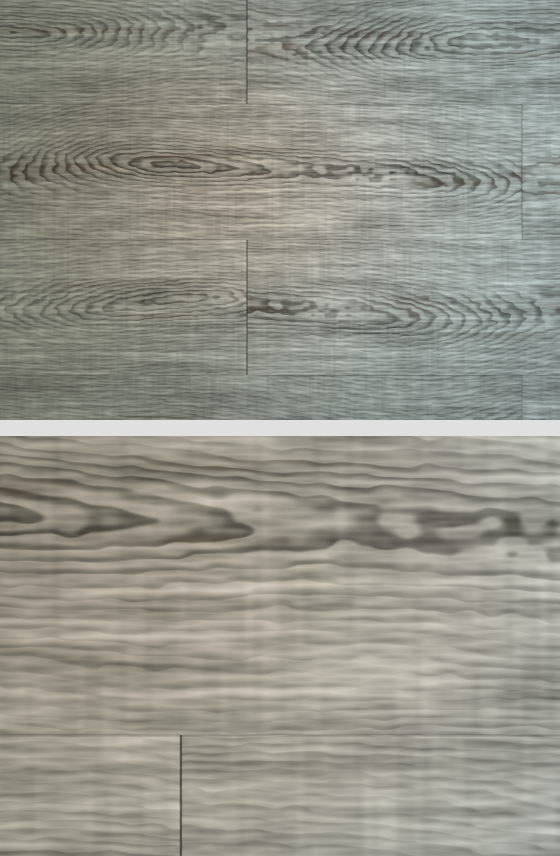
Top: the whole. Bottom: its middle third, enlarged.
Give the GLSL for this texture, as a Shadertoy shader.

```glsl
// Weathered grey oak floor: staggered planks with cathedral grain, fine pores and soft window light.

// Layout, in units of canvas height
const float PLANK_HEIGHT = 0.323;
const float PLANK_LENGTH = 1.31;
const float FIRST_ROW_Y = 0.106;
const float FIRST_JOINT_X = 0.588;
const float SEAM_HALF_WIDTH = 0.0007;
const float ROW_SEAM_DEPTH = 0.16;
const float JOINT_DEPTH = 0.48;
const float FAINT_JOINT_DEPTH = 0.20;

// Grain
const float RING_DENSITY = 118.0;
const float RING_CONTRAST = 0.50;
const float STREAK_CONTRAST = 0.32;
const float PORE_CONTRAST = 0.36;
const float PATCH_CONTRAST = 0.44;
const float SAW_CONTRAST = 0.09;
const float BASE_TONE = 0.31;

// Colours
const vec3 PALE_WOOD = vec3(0.70, 0.70, 0.66);
const vec3 DARK_WOOD = vec3(0.30, 0.30, 0.275);
const vec3 BROWN_HEART = vec3(0.29, 0.24, 0.20);
const vec3 SHADE_LIGHT = vec3(0.87, 0.89, 0.86);
const vec3 WINDOW_LIGHT = vec3(1.09, 1.18, 1.24);
const vec3 WARM_LIGHT = vec3(1.12, 1.02, 0.99);

vec2 hash2(vec2 p) {
    return fract(sin(vec2(dot(p, vec2(127.1, 311.7)), dot(p, vec2(269.5, 183.3)))) * 43758.5);
}

float valueNoise(vec2 p) {
    vec2 cell = floor(p), f = fract(p);
    f = f * f * (3.0 - 2.0 * f);
    float low = mix(hash2(cell).x, hash2(cell + vec2(1, 0)).x, f.x);
    float high = mix(hash2(cell + vec2(0, 1)).x, hash2(cell + vec2(1, 1)).x, f.x);
    return mix(low, high, f.y);
}

// Distance to the nearest jittered cell point
float cellular(vec2 p) {
    vec2 cell = floor(p), f = fract(p);
    float nearest = 2.0;
    for (int y = -1; y <= 1; y++) {
        for (int x = -1; x <= 1; x++) {
            vec2 offset = vec2(x, y);
            vec2 toPoint = offset + hash2(cell + offset) - f;
            nearest = min(nearest, dot(toPoint, toPoint));
        }
    }
    return sqrt(nearest);
}

float layeredSines(vec2 p) {
    float sum = 0.0, amplitude = 0.5;
    for (int i = 0; i < 4; i++) {
        sum += amplitude * sin(p.x + 1.7 * sin(p.y));
        p = mat2(1.6, 1.2, -1.2, 1.6) * p + 2.3;
        amplitude *= 0.5;
    }
    return sum;
}

// x: growth ring darkness, y: closeness to the heart of the plank
vec2 growthRings(vec2 p) {
    float across = p.y - 0.016 * sin(p.x * 4.1) - 0.006 * sin(p.x * 9.7);
    float depth = 0.065 + 0.045 * sin(p.x * 3.6) + 0.016 * sin(p.x * 8.3 + 1.0);
    float radius = length(vec2(across, depth));
    radius += 0.008 * layeredSines(p * vec2(5.0, 26.0));
    radius += 0.004 * (valueNoise(p * vec2(60.0, 110.0)) - 0.5);
    float phase = fract(radius * RING_DENSITY);
    float line = smoothstep(0.30, 0.80, phase) * (1.0 - smoothstep(0.82, 1.0, phase));
    return vec2(line, exp(-across * across * 420.0));
}

float seam(float distanceToEdge, float pixel) {
    return 1.0 - smoothstep(SEAM_HALF_WIDTH - 0.5 * pixel, SEAM_HALF_WIDTH + pixel, distanceToEdge);
}

void mainImage(out vec4 fragColor, in vec2 fragCoord) {
    float pixel = 1.0 / iResolution.y;
    vec2 p = fragCoord * pixel;
    vec2 uv = fragCoord / iResolution.xy;

    // Plank cell, every other row shifted by half a length
    float rowY = (p.y - FIRST_ROW_Y) / PLANK_HEIGHT;
    float row = floor(rowY);
    float oddRow = mod(row, 2.0);
    float columnX = (p.x - FIRST_JOINT_X) / PLANK_LENGTH - 0.5 * oddRow;
    vec2 seed = hash2(vec2(floor(columnX), row) + 7.0);
    vec2 inPlank = vec2(fract(columnX), fract(rowY));
    vec2 grain = vec2(p.x + 9.0 * seed.x, (inPlank.y - 0.5) * PLANK_HEIGHT);
    vec2 shifted = grain + 5.0 * seed.yx;

    // Grain layers
    vec2 rings = growthRings(grain);
    float patches = 0.5 * valueNoise(shifted * vec2(2.6, 14.0)) + 0.5 * valueNoise(shifted * vec2(7.0, 46.0));
    float streaks = valueNoise(shifted * vec2(6.0, 135.0));
    float pores = cellular(shifted * vec2(22.0, 165.0));
    float sawMarks = valueNoise(shifted * vec2(150.0, 14.0));
    float ringStrength = (0.35 + 0.65 * rings.y) * (0.4 + 0.9 * patches);
    float heart = rings.y * smoothstep(0.55, 0.88, valueNoise(shifted * vec2(4.5, 48.0)));

    float tone = BASE_TONE + 0.05 * (seed.y - 0.5);
    tone += RING_CONTRAST * rings.x * ringStrength;
    tone += STREAK_CONTRAST * (streaks - 0.5) + PORE_CONTRAST * (0.45 - pores);
    tone += PATCH_CONTRAST * (patches - 0.5) + SAW_CONTRAST * (sawMarks - 0.5);
    vec3 color = mix(PALE_WOOD, DARK_WOOD, clamp(tone, -0.1, 1.1));
    color = mix(color, BROWN_HEART, heart * (0.15 + 0.5 * rings.x));

    // Seams
    float rowEdge = min(inPlank.y, 1.0 - inPlank.y) * PLANK_HEIGHT;
    float jointEdge = min(inPlank.x, 1.0 - inPlank.x) * PLANK_LENGTH;
    color *= 1.0 - ROW_SEAM_DEPTH * seam(rowEdge, pixel);
    color *= 1.0 - mix(JOINT_DEPTH, FAINT_JOINT_DEPTH, oddRow) * seam(jointEdge, pixel);

    // Cool light from the right, warm centre, dim corners
    vec2 fromCentre = uv - vec2(0.45, 0.55);
    color *= mix(SHADE_LIGHT, WINDOW_LIGHT, smoothstep(0.0, 1.0, uv.x));
    color *= mix(vec3(1.0), WARM_LIGHT, exp(-9.0 * dot(fromCentre, fromCentre)));
    color *= 1.06 - 0.32 * dot(fromCentre, fromCentre);
    fragColor = vec4(clamp(color, 0.0, 1.0), 1.0);
}
```
